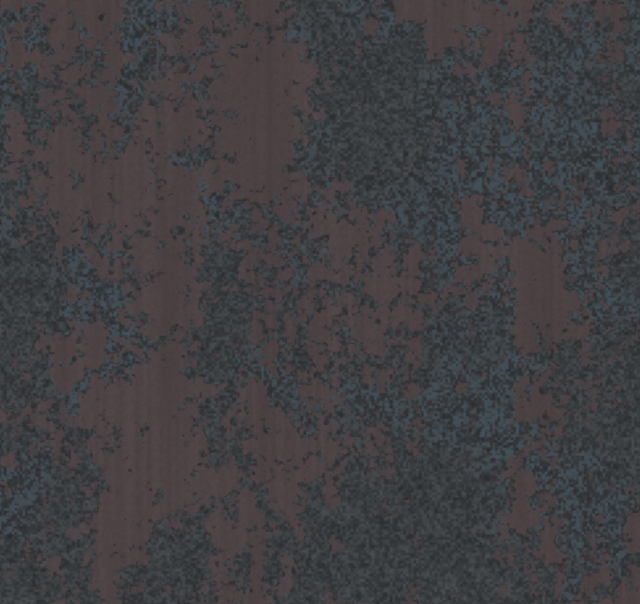
Give the GLSL for this texture, as a Shadertoy shader.

```glsl
// Weathered brown metal with vertical streaks and grainy slate-blue patina.

float hash(vec2 p) {
    vec3 q = fract(p.xyx * 0.1031);
    q += dot(q, q.yzx + 33.33);
    return fract((q.x + q.y) * q.z);
}

float noise(vec2 p) {
    vec2 cell = floor(p), f = fract(p);
    f = f * f * (3.0 - 2.0 * f);
    float low = mix(hash(cell), hash(cell + vec2(1, 0)), f.x);
    float high = mix(hash(cell + vec2(0, 1)), hash(cell + vec2(1, 1)), f.x);
    return mix(low, high, f.y);
}

// Layered noise, normalised to 0..1
float fbm(vec2 p, int octaves, float gain) {
    float sum = 0.0, total = 0.0, weight = 1.0;
    for (int i = 0; i < octaves; i++) {
        sum += weight * noise(p);
        total += weight;
        weight *= gain;
        p = mat2(1.6, 1.2, -1.2, 1.6) * p + 17.3;
    }
    return sum / total;
}

void mainImage(out vec4 fragColor, in vec2 fragCoord) {
    vec2 p = fragCoord / iResolution.y;

    // Vertical brush marks and wider drips
    float brush = noise(p * vec2(150.0, 4.0) + 9.0);
    float drip = noise(p * vec2(38.0, 2.2) + 41.0);
    float streak = 0.5 * (brush + drip);

    // Ragged patina: broad clouds broken up by fine crumbs
    float clouds = fbm(p * vec2(4.6, 3.6) + 5.0, 5, 0.65);
    float crumbs = fbm(p * 42.0 + 70.0, 3, 0.85);
    float cover = clouds - 0.485 + 0.65 * (crumbs - 0.5) + 0.2 * (drip - 0.5);
    float patina = smoothstep(-0.08, 0.09, cover);

    // Bare metal
    vec3 brown = vec3(0.302, 0.262, 0.270) * (0.93 + 0.14 * streak);
    brown *= 0.97 + 0.06 * noise(p * 240.0 + 3.0);

    // Patina grain, with bluer flecks towards the top
    float grain = 0.6 * noise(p * 230.0) + 0.4 * noise(p * 125.0 + 31.0);
    vec3 slate = vec3(0.222, 0.239, 0.250) * (0.66 + 0.68 * grain);
    float bluePatch = smoothstep(0.42, 0.66, fbm(p * 6.0 + 90.0, 4, 0.6) + 0.22 * (p.y - 0.5));
    float fleck = smoothstep(0.38, 0.75, grain);
    slate = mix(slate, vec3(0.25, 0.325, 0.375), 0.65 * bluePatch * fleck);

    // Dark pits along the patina rims
    float rim = patina * (1.0 - patina) * 4.0;
    float pit = rim * smoothstep(0.55, 0.8, noise(p * 190.0 + 57.0));

    vec3 color = mix(brown, slate, 0.92 * patina) * (1.0 - 0.2 * pit);
    fragColor = vec4(color, 1.0);
}
```
